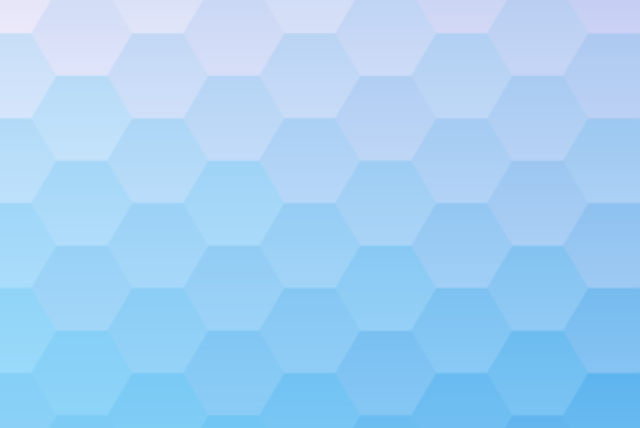
A Shadertoy shader for this background:

```glsl
// Centre of the hexagon holding p, on a lattice with unit rows and staggered columns
vec2 hexCentre(vec2 p) {
    vec2 even = vec2(2.0 * round(p.x * 0.5), round(p.y));
    vec2 odd = vec2(2.0 * floor(p.x * 0.5) + 1.0, floor(p.y) + 0.5);
    vec2 squash = vec2(0.866, 1.0);
    vec2 toEven = (p - even) * squash;
    vec2 toOdd = (p - odd) * squash;
    return dot(toEven, toEven) < dot(toOdd, toOdd) ? even : odd;
}

// Lavender at the top, sky blue at the bottom, deeper to the right
vec3 skyGradient(vec2 uv) {
    uv = clamp(uv, 0.0, 1.0);
    vec3 low = mix(vec3(0.53, 0.82, 0.97), vec3(0.38, 0.715, 0.94), uv.x);
    vec3 middle = mix(vec3(0.665, 0.86, 0.98), vec3(0.615, 0.785, 0.948), uv.x);
    vec3 high = mix(vec3(0.89, 0.90, 0.975), vec3(0.75, 0.81, 0.95), uv.x);
    return uv.y < 0.5 ? mix(low, middle, uv.y * 2.0) : mix(middle, high, uv.y * 2.0 - 1.0);
}

// Uneven value per cell from layered sines, about -1 to 1
float cellVariation(vec2 cell) {
    return 0.6 * sin(cell.x * 2.3 + cell.y * 4.1) + 0.4 * sin(cell.x * 5.7 - cell.y * 7.9 + 1.3);
}

vec3 hexColour(vec2 p, float aspect) {
    vec2 origin = vec2(0.0136, 0.0294);
    vec2 pitch = vec2(0.1775, 0.1984);
    vec2 grid = (p - origin) / pitch;
    vec2 cell = hexCentre(grid);
    vec2 centre = (origin + cell * pitch) / vec2(aspect, 1.0);

    vec3 colour = skyGradient(centre);
    colour += vec3(0.012, -0.007, -0.002) * cellVariation(cell);

    // Each hexagon pales towards its lower edge, least in the lower left
    float fade = (cell.y - grid.y) * mix(0.5, 1.0, clamp(max(centre.x, centre.y), 0.0, 1.0));
    return colour + vec3(0.062, 0.034, 0.016) * fade;
}

void mainImage(out vec4 fragColor, in vec2 fragCoord) {
    vec2 p = fragCoord / iResolution.y;
    float aspect = iResolution.x / iResolution.y;
    vec3 sum = vec3(0.0);
    float total = 0.0;

    // Weighted 5 by 5 samples give the cells a slightly soft edge
    for (int j = -2; j <= 2; j++) {
        for (int i = -2; i <= 2; i++) {
            vec2 offset = vec2(float(i), float(j));
            float weight = exp(-0.3 * dot(offset, offset));
            sum += weight * hexColour(p + offset * 0.0016, aspect);
            total += weight;
        }
    }
    fragColor = vec4(sum / total, 1.0);
}
```
